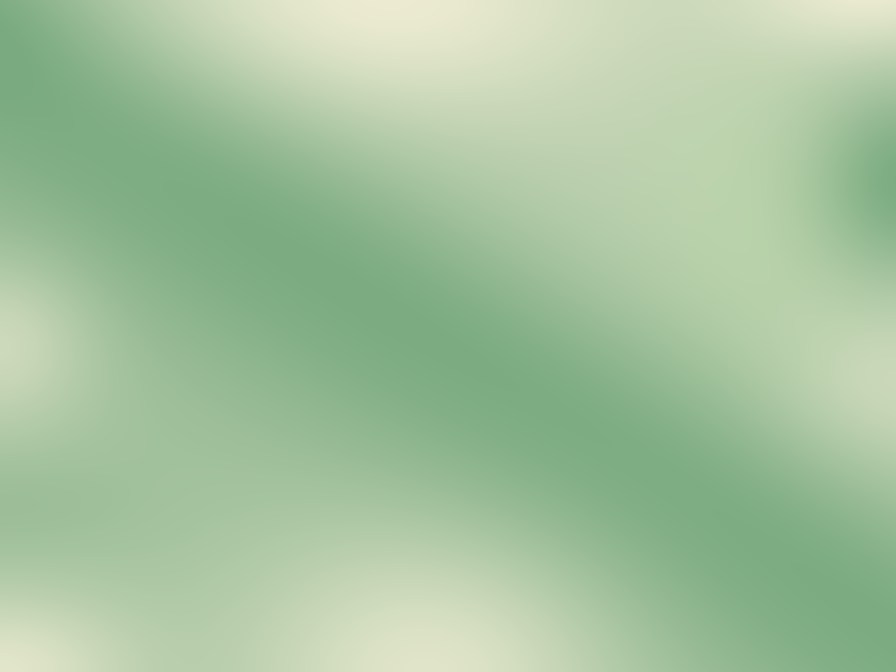
A Shadertoy shader for this background:

```glsl
// Soft sage and cream gradient: a dark green valley runs diagonally down the canvas,
// its two shoulders rise to paler plateaus, and broad Gaussian glows and shades
// bend one tone value, which finally mixes two colours.

// Gaussian falloff around a centre, with its own radius on each axis.
float glow(vec2 p, vec2 centre, vec2 radius) {
    vec2 q = (p - centre) / radius;
    return exp(-dot(q, q));
}

// Diagonal valley: 0 on its floor, with a paler plateau above than below.
float valley(vec2 p) {
    float side = dot(p - vec2(0.0, 0.9), normalize(vec2(0.63, 1.0)));
    float upper = 0.55 * (1.0 - exp(-pow(side / 0.20, 2.0)));
    float lower = 0.34 * (1.0 - exp(-pow(side / 0.22, 2.0)));
    return side > 0.0 ? upper : lower;
}

void mainImage(out vec4 fragColor, in vec2 fragCoord) {
    // Canvas height is 1, width is 4/3.
    vec2 p = fragCoord / iResolution.xy * vec2(4.0 / 3.0, 1.0);

    float tone = 0.02 + valley(p);

    // Cream glows along the top edge.
    tone += 0.41 * glow(p, vec2(0.56, 1.0), vec2(0.36, 0.17));
    tone += 0.40 * glow(p, vec2(1.30, 1.02), vec2(0.20, 0.10));

    // Cream glows at the left and right edges.
    tone += 0.37 * glow(p, vec2(0.0, 0.49), vec2(0.14, 0.13));
    tone += 0.17 * glow(p, vec2(1.32, 0.42), vec2(0.16, 0.12));

    // Cream glows along the bottom edge.
    tone += 0.52 * glow(p, vec2(0.0, 0.0), vec2(0.20, 0.12));
    tone += 0.52 * glow(p, vec2(0.64, 0.0), vec2(0.28, 0.21));

    // Green shades at the right edge, lower left and top left corner.
    tone -= 0.55 * glow(p, vec2(1.35, 0.73), vec2(0.14, 0.15));
    tone -= 0.09 * glow(p, vec2(0.0, 0.25), vec2(0.20, 0.08));
    tone -= 0.09 * glow(p, vec2(0.0, 1.0), vec2(0.15));

    vec3 sage = vec3(0.475, 0.665, 0.50);
    vec3 cream = vec3(0.94, 0.93, 0.83);
    vec3 colour = mix(sage, cream, clamp(tone, 0.0, 1.0));

    // Fresher green on the right plateau.
    colour += vec3(0.0, 0.016, -0.008) * glow(p, vec2(1.12, 0.66), vec2(0.16, 0.22));

    fragColor = vec4(colour, 1.0);
}
```
